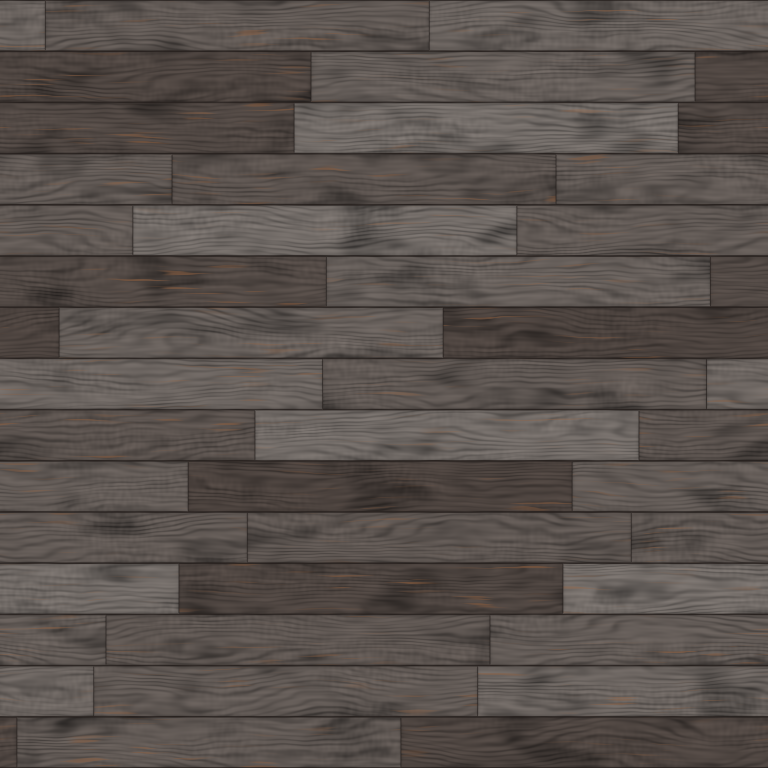
Write a Shadertoy shader that draws this texture.

```glsl
#define ROWS 15.0
#define PLANK_LENGTH 0.5
#define SEAM_WIDTH 0.0021
#define RINGS 8.5
#define RING_DEPTH 0.24
#define FIBRE_DEPTH 0.16
#define SAW_DEPTH 0.10
#define STAIN_DEPTH 0.30
#define STREAK_AMOUNT 0.85

const vec3 DARK_WOOD = vec3(0.295, 0.258, 0.240);
const vec3 PALE_WOOD = vec3(0.490, 0.468, 0.452);
const vec3 RUST = vec3(0.600, 0.420, 0.300);
const vec3 GAP = vec3(0.150, 0.125, 0.115);

// Per row from the top: position of the first joint, then the tone of both planks
const float JOINT[15] = float[](0.059, 0.405, 0.383, 0.224, 0.173, 0.425, 0.077,
    0.420, 0.332, 0.245, 0.322, 0.233, 0.138, 0.122, 0.022);
const vec2 TONE[15] = vec2[](vec2(0.45, 0.62), vec2(0.53, 0.08), vec2(0.80, 0.12),
    vec2(0.33, 0.46), vec2(0.78, 0.45), vec2(0.55, 0.15), vec2(0.55, 0.04),
    vec2(0.43, 0.65), vec2(0.78, 0.32), vec2(0.03, 0.48), vec2(0.40, 0.43),
    vec2(0.08, 0.78), vec2(0.38, 0.48), vec2(0.45, 0.65), vec2(0.43, 0.08));

float hash(vec2 p) {
    vec3 q = fract(p.xyx * vec3(0.1031, 0.1030, 0.0973));
    q += dot(q, q.yzx + 33.33);
    return fract((q.x + q.y) * q.z);
}

float cornerSlope(vec2 cell, vec2 offset) {
    float angle = 6.28318 * hash(cell);
    return dot(vec2(cos(angle), sin(angle)), offset);
}

// Gradient noise, roughly -0.7 to 0.7
float noise(vec2 p) {
    vec2 i = floor(p), f = p - i;
    vec2 w = f * f * f * (f * (f * 6.0 - 15.0) + 10.0);
    vec2 e = vec2(1.0, 0.0);
    return mix(mix(cornerSlope(i, f), cornerSlope(i + e, f - e), w.x),
               mix(cornerSlope(i + e.yx, f - e.yx), cornerSlope(i + 1.0, f - 1.0), w.x), w.y);
}

// p.x runs along the plank in canvas units, p.y across it from 0 to 1
vec3 wood(vec2 p, float tone, vec2 seed) {
    float bend = noise(p * vec2(6.0, 1.3) + seed);
    float heart = noise(p * vec2(4.0, 1.7) + seed + 17.3);
    float ripple = noise(p * vec2(34.0, 4.0) + seed + 31.7);

    // Growth rings are contours of a bent height field
    float height = p.y * RINGS + 2.6 * bend + 3.4 * heart + 0.35 * ripple;
    float ring = 0.5 + 0.5 * sin(6.28318 * height);
    float ringStrength = 0.6 + 0.9 * noise(p * vec2(9.0, 3.0) + seed + 43.1);
    float shade = 1.0 - RING_DEPTH * ring * ring * clamp(ringStrength, 0.1, 1.0);

    // Fine fibres and faint cross-cut saw marks
    float across = p.y + 0.14 * bend + 0.015 * ripple;
    shade += FIBRE_DEPTH * noise(vec2(p.x * 22.0, across * 15.0) + seed + 57.9);
    float sawPatch = smoothstep(-0.2, 0.4, noise(p * vec2(7.0, 1.5) + seed + 61.3));
    shade += SAW_DEPTH * sawPatch * noise(p * vec2(170.0, 5.0) + seed + 73.7);

    // Cloudy stains
    float stain = noise(p * vec2(8.0, 1.4) + seed + 83.1)
                + 0.5 * noise(p * vec2(23.0, 3.5) + seed + 91.9);
    shade -= STAIN_DEPTH * (smoothstep(0.0, 0.7, stain) - 0.12);
    vec3 color = mix(DARK_WOOD, PALE_WOOD, tone) * shade;

    // Short rusty streaks where the finish has worn through
    float streak = smoothstep(0.22, 0.46, noise(vec2(p.x * 13.0, across * 17.0) + seed + 103.3));
    float worn = smoothstep(-0.12, 0.35, noise(p * vec2(5.0, 2.5) + seed + 111.7));
    float amount = STREAK_AMOUNT * mix(0.45, 1.0, hash(seed)) * (1.0 - 0.45 * tone);
    return mix(color, RUST * (0.8 + 0.2 * tone), streak * worn * amount);
}

void mainImage(out vec4 fragColor, in vec2 fragCoord) {
    vec2 uv = fragCoord / iResolution.xy;
    float pixel = 1.0 / min(iResolution.x, iResolution.y);

    // Locate the plank
    float y = (1.0 - uv.y) * ROWS;
    int row = clamp(int(y), 0, int(ROWS) - 1);
    float along = fract(uv.x - JOINT[row]);
    float side = step(PLANK_LENGTH, along);
    vec2 local = vec2(along - side * PLANK_LENGTH, fract(y));
    float tone = mix(TONE[row].x, TONE[row].y, side);
    vec2 seed = vec2(float(row) * 7.31 + 3.7, side * 53.9 + float(row) * 11.17);
    vec3 color = wood(local, tone, seed);

    // Worn edges and dark gaps
    vec2 edge = vec2(min(local.x, PLANK_LENGTH - local.x), min(local.y, 1.0 - local.y) / ROWS);
    float wear = noise(vec2(local.x * 35.0, local.y * 4.0) + seed);
    color *= 1.0 - (0.20 + 0.15 * wear) * exp(-min(edge.x * 1.6, edge.y) / 0.0025);
    vec2 halfWidth = SEAM_WIDTH * vec2(0.3, 0.5);
    vec2 gap = 1.0 - smoothstep(halfWidth - 0.6 * pixel, halfWidth + 0.6 * pixel, edge);
    color = mix(color, GAP, max(gap.x * 0.6, gap.y * (0.8 + 0.3 * wear)));
    fragColor = vec4(clamp(color, 0.0, 1.0), 1.0);
}
```
